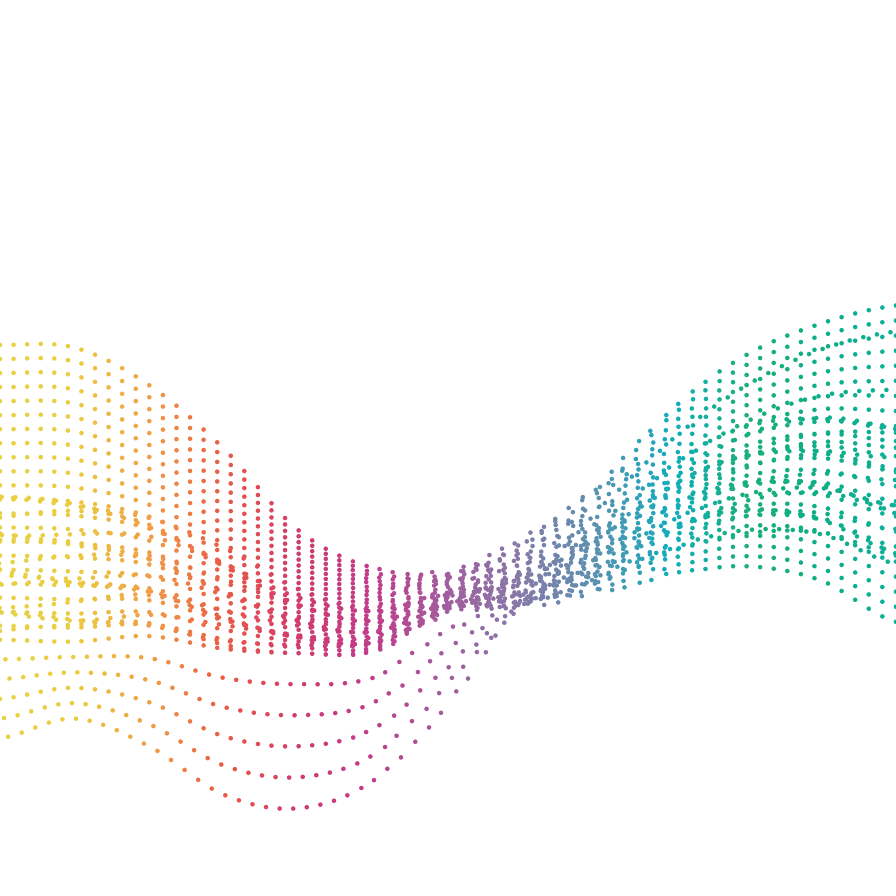
Reproduce this background procedurally as a WebGL 2 fragment shader.

```glsl
#version 300 es
precision highp float;

uniform vec2 u_resolution;
out vec4 fragColor;

#define DOT_RADIUS 0.0025
#define COLUMN_STEP 0.01515
#define FAN_STRANDS 5
#define SHEET_STRANDS 22
#define WEAVE_STRANDS 14
#define SCATTER 0.007
#define WEAVE_SWAY 0.03

const int LAST = 12;

// Evenly spaced heights: upper edge, lower edge, lowest fan strand
const vec3 HEIGHTS[13] = vec3[13](
  vec3(0.615, 0.286, 0.176), vec3(0.612, 0.284, 0.198),
  vec3(0.570, 0.290, 0.167), vec3(0.499, 0.276, 0.113),
  vec3(0.408, 0.271, 0.098), vec3(0.366, 0.273, 0.129),
  vec3(0.362, 0.316, 0.216), vec3(0.397, 0.324, 0.332),
  vec3(0.458, 0.340, 0.430), vec3(0.544, 0.359, 0.510),
  vec3(0.604, 0.368, 0.570), vec3(0.639, 0.352, 0.610),
  vec3(0.659, 0.306, 0.630));

// Evenly spaced hues from yellow through magenta to green
const vec3 HUES[13] = vec3[13](
  vec3(0.91, 0.82, 0.27), vec3(0.92, 0.80, 0.25),
  vec3(0.94, 0.62, 0.27), vec3(0.92, 0.35, 0.27),
  vec3(0.82, 0.23, 0.43), vec3(0.75, 0.24, 0.55),
  vec3(0.63, 0.37, 0.62), vec3(0.52, 0.48, 0.66),
  vec3(0.35, 0.57, 0.69), vec3(0.06, 0.68, 0.74),
  vec3(0.10, 0.69, 0.47), vec3(0.05, 0.68, 0.53),
  vec3(0.05, 0.69, 0.60));

vec2 hash2(vec2 p) {
  vec3 q = fract(p.xyx * vec3(0.1031, 0.1030, 0.0973));
  q += dot(q, q.yzx + 33.33);
  return fract((q.xx + q.yz) * q.zy);
}

// Catmull-Rom curve through the heights
vec3 heightsAt(float x) {
  float s = clamp(x, 0.0, 1.0) * float(LAST);
  int i = min(int(s), LAST - 1);
  float f = s - float(i);
  vec3 a = HEIGHTS[max(i - 1, 0)], b = HEIGHTS[i];
  vec3 c = HEIGHTS[i + 1], d = HEIGHTS[min(i + 2, LAST)];
  return b + 0.5 * f * (c - a + f * (2.0 * a - 5.0 * b + 4.0 * c - d
    + f * (3.0 * (b - c) + d - a)));
}

vec3 hueAt(float x) {
  float s = clamp(x, 0.0, 1.0) * float(LAST);
  int i = min(int(s), LAST - 1);
  return mix(HUES[i], HUES[i + 1], s - float(i));
}

// Height of one strand: fan below, even sheet, then denser weave
float strandHeight(int strand, float x) {
  vec3 h = heightsAt(x);
  if (strand < FAN_STRANDS)
    return mix(h.z, h.y, float(strand) / float(FAN_STRANDS));
  int row = strand - FAN_STRANDS;
  if (row < SHEET_STRANDS)
    return mix(h.y, h.x, float(row) / float(SHEET_STRANDS - 1));
  float k = float(row - SHEET_STRANDS);
  float t = 0.03 + 0.46 * k / float(WEAVE_STRANDS - 1);
  t += 0.15 * smoothstep(0.55, 0.8, x) + WEAVE_SWAY * sin(14.0 * x + 1.7 * k);
  return mix(h.y, h.x, t);
}

// Scatter is strongest around the narrow twist
float twistAmount(float x) {
  return smoothstep(0.36, 0.55, x) * (1.0 - smoothstep(0.64, 0.84, x));
}

void main() {
  vec2 p = gl_FragCoord.xy / u_resolution.y;
  float soft = 0.6 / u_resolution.y;
  float cover = 0.0;

  // Nearest dot on every strand
  if (p.y > 0.08 && p.y < 0.69) {
    for (int i = 0; i < FAN_STRANDS + SHEET_STRANDS + WEAVE_STRANDS; i++) {
      float strand = float(i);
      float shift = 0.0;
      if (i < FAN_STRANDS)
        shift = 0.6 - 0.3 * strand;
      else if (i >= FAN_STRANDS + SHEET_STRANDS)
        shift = 0.3 * (hash2(vec2(strand, 7.0)).x - 0.5);
      float column = round(p.x / COLUMN_STEP - shift);
      vec2 center = vec2((column + shift) * COLUMN_STEP, 0.0);
      vec2 jitter = hash2(vec2(column + 11.0, strand + 3.0)) - 0.5;
      jitter *= SCATTER * twistAmount(center.x);
      center.x += jitter.x;
      center.y = strandHeight(i, center.x) + jitter.y;
      float d = distance(p, center) - DOT_RADIUS;
      cover = max(cover, 1.0 - smoothstep(-soft, soft, d));
    }
  }

  fragColor = vec4(mix(vec3(1.0), hueAt(p.x), cover), 1.0);
}
```
